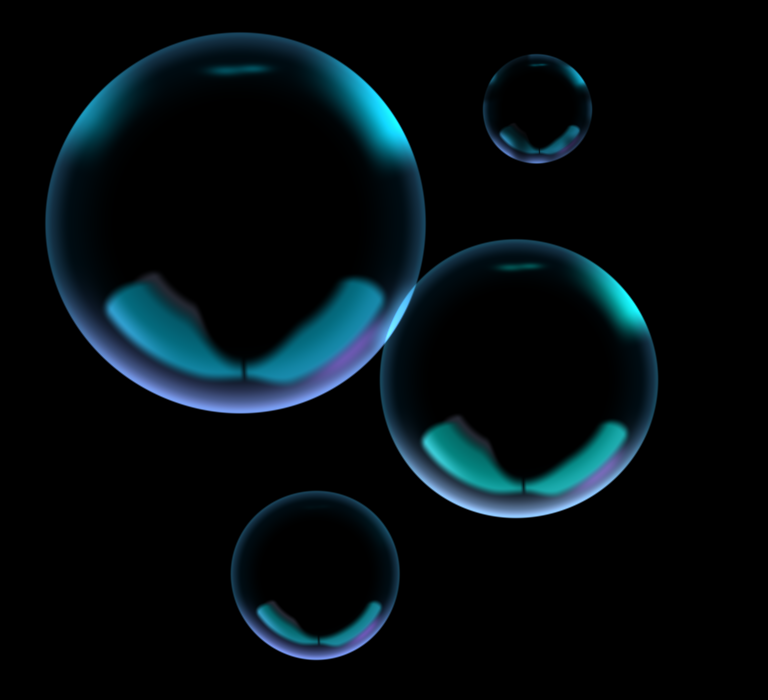
This background is drawn by a Shadertoy shader. Its source:

```glsl
// Four iridescent soap bubbles floating on black. Each is shaded in its own
// polar frame from a thin rim, upper edge glows, two curved window reflections
// that meet near the bottom, and a pearly lower crescent; light is additive.

const vec3 HAZE = vec3(0.0, 0.055, 0.085);
const vec3 RIM = vec3(0.10, 0.17, 0.23);
const vec3 VIOLET = vec3(0.56, 0.36, 0.88);
const vec3 SMOKE = vec3(0.15, 0.16, 0.20);

float hash(vec2 p) {
    p = fract(p * vec2(0.1731, 0.3117));
    p += dot(p, p.yx + 19.19);
    return fract(p.x * p.y * 7.31);
}

float noise(vec2 p) {
    vec2 cell = floor(p), f = fract(p);
    f = f * f * (3.0 - 2.0 * f);
    float low = mix(hash(cell), hash(cell + vec2(1, 0)), f.x);
    float high = mix(hash(cell + vec2(0, 1)), hash(cell + vec2(1, 1)), f.x);
    return mix(low, high, f.y);
}

// Soft interval: rises around a, falls around b
float band(float x, float a, float b, float riseWidth, float fallWidth) {
    return smoothstep(a - riseWidth, a + riseWidth, x)
         * (1.0 - smoothstep(b - fallWidth, b + fallWidth, x));
}

float blob(vec2 q, vec2 centre, vec2 size) {
    vec2 d = (q - centre) / size;
    return exp(-dot(d, d));
}

// Curved pane tapering to a point at angle zero; t runs away from the point
float pane(float r, float t, float tip, float inner, float outer, float soft) {
    float lower = mix(tip, inner, smoothstep(0.0, 0.55, t));
    float upper = mix(tip + 0.06, outer, smoothstep(0.0, 0.3, t));
    float corner = 1.10 - 0.9 * pow(abs(r - 0.5 * (inner + outer)), 2.0) / (outer - inner);
    return band(r, lower, upper, soft, 0.035) * band(t, 0.01, corner, 0.025, 0.05);
}

// glow: right edge, left edge; inner: pane inner radii on the left and right
vec3 bubble(vec2 p, vec2 centre, float radius, vec3 glowTint, vec3 paneTint,
            vec3 pearl, vec2 glow, vec2 inner, float mottle) {
    vec2 q = (p - centre) / radius;
    float top = atan(q.x, q.y);
    float phi = atan(q.x, -q.y);
    float r = length(q) * (1.0 + 0.006 * sin(3.0 * phi + 9.0 * centre.x));
    float pixel = 1.2 / (iResolution.y * radius);
    float mask = 1.0 - smoothstep(1.0 - pixel, 1.0 + pixel, r);
    if (mask <= 0.0) return vec3(0);

    // Film haze and thin outline
    vec3 col = HAZE * smoothstep(0.62, 0.96, r) + RIM * smoothstep(0.87, 1.01, r);
    col += 0.12 * paneTint * smoothstep(0.96, 1.0, r);

    // Coloured glows hugging the upper edge
    float edge = smoothstep(0.73, 0.96, r);
    col += glowTint * edge * glow.x * band(top, 0.66, 1.16, 0.36, 0.15);
    col += glowTint * edge * glow.y * band(top, -1.10, -0.72, 0.18, 0.28);

    // Twin glints just inside the top
    float glint = blob(q, vec2(-0.06, 0.80), vec2(0.09, 0.025))
                + blob(q, vec2(0.09, 0.81), vec2(0.08, 0.022));
    col += 0.45 * glowTint * glint * min(glow.x, 0.8);

    // Pearly lower crescent
    float below = smoothstep(0.20, 0.95, cos(phi));
    float crescent = smoothstep(0.76, 0.98, r) * below;
    col += pearl * crescent * (0.68 + 0.32 * smoothstep(0.93, 1.0, r));

    // Window reflections, with a smoky inner corner on the left
    float t = phi - 0.05;
    float left = pane(r, -t, 0.75, inner.x + 0.07, 0.83, 0.06);
    float right = pane(r, t, 0.75, inner.y, 0.88, 0.05);
    float smoke = pane(r, -t, 0.75, inner.x, inner.x + 0.15, 0.03);
    col += SMOKE * smoke * (1.0 - left) * smoothstep(0.15, 0.5, -t);
    float shade = 0.72 + 0.28 * smoothstep(0.55, 0.82, r);
    col = mix(col, paneTint * shade + 0.2 * pearl * smoothstep(0.7, 0.86, r),
              0.95 * max(left, right));
    col += 0.35 * pearl * left * smoothstep(0.70, 0.83, r) * smoothstep(0.4, 0.9, -t);

    // Violet streak along the lower right
    float streak = band(r, 0.87, 0.94, 0.04, 0.04) * band(phi, 0.50, 0.93, 0.18, 0.15);
    col = mix(col, mix(VIOLET, pearl * 1.4, 0.3), 0.65 * streak);

    // Cloudy film, strongest on the smallest bubble
    float cloud = smoothstep(0.25, 0.70, noise(q * 3.2 + 7.0));
    col *= mix(1.0, cloud, mottle);
    col *= 1.0 - mottle * 1.2 * blob(q, vec2(-0.06, -0.48), vec2(0.24, 0.22));
    return col * mask;
}

void mainImage(out vec4 fragColor, in vec2 fragCoord) {
    vec2 p = fragCoord / iResolution.xy * vec2(1.0987, 1.0);
    vec3 cyan = vec3(0.02, 0.73, 0.83), aqua = vec3(0.02, 0.76, 0.71);
    vec3 lavender = vec3(0.39, 0.37, 0.61), silver = vec3(0.50, 0.54, 0.68);
    vec2 bigCentre = vec2(0.3386, 0.6814);

    vec3 col = bubble(p, bigCentre, 0.272, cyan, vec3(0.02, 0.49, 0.58),
                      lavender, vec2(1.0, 0.48), vec2(0.49, 0.64), 0.0);
    col += bubble(p, vec2(0.7414, 0.4586), 0.199, aqua, vec3(0.02, 0.60, 0.58),
                  silver, vec2(1.0, 0.0), vec2(0.49, 0.69), 0.0);
    col += bubble(p, vec2(0.4514, 0.1786), 0.1207, cyan, vec3(0.03, 0.48, 0.51),
                  vec3(0.40, 0.36, 0.64), vec2(0.07, 0.0), vec2(0.58, 0.73), 0.0);
    col += bubble(p, vec2(0.7686, 0.8443), 0.078, cyan, vec3(0.05, 0.40, 0.48),
                  vec3(0.32, 0.33, 0.56), vec2(0.65, 0.25), vec2(0.48, 0.67), 0.6);

    // Blue light caught where the two largest bubbles touch
    vec2 q = (p - bigCentre) / 0.272;
    float contact = band(length(q), 0.93, 1.0, 0.05, 0.01)
                  * band(atan(q.x, -q.y), 0.88, 1.18, 0.08, 0.10);
    col += vec3(0.10, 0.26, 0.32) * contact;

    fragColor = vec4(min(col, 1.0), 1.0);
}
```
